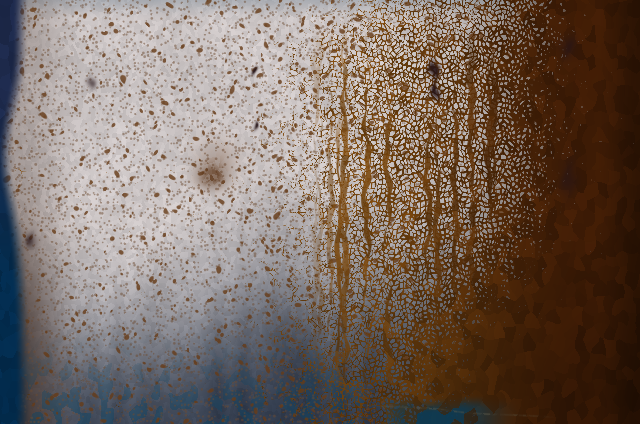
Give the GLSL for this texture, as a Shadertoy shader.

```glsl
// Weathered painted metal: a pale sheet fading to slate, eaten by rust from the right.
// Cellular noise makes the specks and the corroded mesh, wobbling columns make the
// drips, and smooth ramps place the light, the blue edge and the solid rust.

vec2 hash2(vec2 p) {
    return fract(sin(vec2(dot(p, vec2(127.1, 311.7)), dot(p, vec2(269.5, 183.3)))) * 43758.5);
}

// Nearest distance, second nearest distance, random id of the nearest cell
vec3 cells(vec2 p) {
    vec2 base = floor(p), f = fract(p);
    vec3 best = vec3(8.0, 8.0, 0.0);
    for (int j = -1; j <= 1; j++)
    for (int i = -1; i <= 1; i++) {
        vec2 o = vec2(i, j), h = hash2(base + o);
        float d = length(o + 0.1 + 0.8 * h - f);
        if (d < best.x) best = vec3(d, best.x, fract(h.x * 7.3 + h.y * 13.7));
        else best.y = min(best.y, d);
    }
    return best;
}

float below(float edge, float soft, float v) {
    return 1.0 - smoothstep(edge - soft, edge + soft, v);
}

// Discs in a random share of the cells
float specks(vec2 p, float scale, float share, float size) {
    vec3 c = cells(p * scale);
    float radius = size * (0.5 + c.z / max(share, 0.01) * 0.5);
    return step(c.z, share) * below(radius, 0.7 * scale / iResolution.y, c.x);
}

// Meandering vertical runs, one per column, swelling and thinning on the way down
float drips(vec2 p, float spacing, float share) {
    float x = p.x / spacing, col = floor(x);
    vec2 h = hash2(vec2(col, spacing * 100.0));
    float wobble = 0.09 * sin(p.y * 31.0 + h.x * 40.0) + 0.06 * sin(p.y * 77.0 + h.y * 60.0);
    float d = abs(fract(x) - 0.3 - 0.4 * h.x - wobble) * spacing;
    float width = 0.0035 + 0.003 * sin(p.y * (8.0 + 9.0 * h.y) + h.x * 50.0)
                + 0.0015 * sin(p.y * 95.0 + h.y * 30.0);
    return step(h.y, share) * below(width, 0.0018, d);
}

float stain(vec2 p, vec2 centre, vec2 radii) {
    vec2 q = (p - centre) / radii;
    return exp(-dot(q, q));
}

void mainImage(out vec4 fragColor, in vec2 fragCoord) {
    vec2 uv = fragCoord / iResolution.xy;
    vec2 p = fragCoord / iResolution.y;
    float x = uv.x, y = uv.y;
    float wave = sin(p.x * 13.0 + 2.0 * sin(p.y * 7.0)) * sin(p.y * 11.0 + 2.0 * sin(p.x * 9.0));
    vec2 warped = p + 0.004 * vec2(sin(p.y * 90.0 + 3.0 * sin(p.x * 40.0)), sin(p.x * 110.0));
    vec3 fine = cells(warped * vec2(100.0, 82.0));
    vec3 coarse = cells(warped * vec2(42.0, 30.0) + 7.0);

    // Metal: pale above, slate below, darkest right of the middle
    float lit = smoothstep(0.0, 0.62, y + 0.12 * below(0.32, 0.13, x) + 0.02 * wave);
    vec3 col = mix(vec3(0.20, 0.24, 0.31), vec3(0.80, 0.775, 0.775), lit);
    col *= 1.0 - 0.4 * smoothstep(0.6, 1.0, x);
    col *= 0.94 + 0.1 * fine.z + 0.03 * wave;
    col += 0.02 * sin(p.x * 61.0 + 2.0 * sin(p.x * 23.0)) * below(0.4, 0.25, y);
    col = mix(col, vec3(0.52, 0.57, 0.62), 0.6 * smoothstep(0.95, 1.02, y));

    // Brown haze down the left side
    float haze = below(0.08, 0.06, x);
    col = mix(col, vec3(0.27, 0.19, 0.15), haze * (0.25 + 0.5 * below(0.4, 0.25, y)));

    // Bare blue paint low on the sheet
    vec3 teal = vec3(0.04, 0.27, 0.40);
    col = mix(col, teal, 0.5 * step(0.62, coarse.z) * below(0.1, 0.14, y) * below(0.6, 0.1, x));

    // Rust tone and fields
    float solid = smoothstep(0.72, 1.0, x + 0.16 * below(0.32, 0.23, y) + 0.015 * wave);
    vec3 rust = mix(vec3(0.47, 0.28, 0.06), vec3(0.25, 0.11, 0.02), smoothstep(0.52, 0.92, x));
    rust *= (0.82 + 0.3 * coarse.z) * (0.8 + 0.2 * smoothstep(0.0, 0.5, y));
    rust *= 1.0 - 0.3 * smoothstep(0.93, 1.0, x);

    // Scattered specks
    float dust = specks(p, 125.0, 0.34, 0.42);
    float dots = specks(warped + 3.0, 58.0, 0.14 + 0.22 * smoothstep(0.25, 0.55, x), 0.33);
    float blots = specks(warped * vec2(1.0, 0.7) + 5.0, 30.0, 0.07, 0.2);
    col = mix(col, vec3(0.42, 0.29, 0.19), 0.5 * dust);
    col = mix(col, vec3(0.40, 0.23, 0.09), 0.8 * max(dots, blots));

    // Corroded mesh between pale cells, closing up to the right
    float reach = mix(-0.12, 0.25, smoothstep(0.32, 0.68, x)) + 0.9 * solid;
    reach += 0.3 * (coarse.x - 0.42) - 0.12 * smoothstep(0.85, 1.0, y) * (1.0 - solid);
    float mesh = below(reach, 0.07, fine.y - fine.x);

    // Drips, with one long run at their left border
    float zone = smoothstep(0.46, 0.56, x) * smoothstep(0.02, 0.15, y) * below(0.88, 0.1, y);
    float runs = max(drips(p, 0.052, 0.85), drips(p + 0.017, 0.037, 0.6)) * zone;
    float border = abs(p.x - 0.8 - 0.004 * sin(p.y * 27.0) - 0.002 * sin(p.y * 71.0));
    float longRun = below(0.004 + 0.002 * sin(p.y * 19.0), 0.002, border);
    runs = max(runs, longRun * smoothstep(0.05, 0.2, y) * below(0.68, 0.1, y));
    col = mix(col, rust, max(max(mesh, 0.9 * runs), 0.75 * solid));

    // Stains and pits
    float blot = stain(p, vec2(0.498, 0.582), vec2(0.032, 0.026)) + 0.4 * stain(p, vec2(0.51, 0.62), vec2(0.05));
    col = mix(col, vec3(0.36, 0.21, 0.10), min(blot, 1.0) * (0.5 + 0.4 * fine.z));
    float pits = stain(warped, vec2(1.023, 0.833), vec2(0.011, 0.021));
    pits += stain(warped, vec2(1.027, 0.785), vec2(0.008, 0.018));
    pits += 0.7 * stain(warped, vec2(1.34, 0.888), vec2(0.018, 0.024));
    pits += 0.6 * stain(warped, vec2(1.34, 0.58), vec2(0.018, 0.04));
    pits += 0.7 * stain(warped, vec2(0.072, 0.437), vec2(0.013, 0.016));
    pits += 0.6 * stain(warped, vec2(0.214, 0.8), vec2(0.01, 0.013));
    pits += stain(warped, vec2(0.6, 0.833), vec2(0.004, 0.008)) + stain(warped, vec2(0.602, 0.702), vec2(0.004, 0.009));
    col = mix(col, vec3(0.15, 0.08, 0.09), min(pits, 0.9));

    // Scraped patch at the foot, under a slanting scratch
    float scrape = smoothstep(0.58, 0.66, x) * below(0.76, 0.06, x) * below(0.05, 0.02, y + 0.008 * wave);
    col = mix(col, teal * 0.85, scrape * (0.3 + 0.6 * step(0.35, coarse.z)) * (1.0 - 0.5 * runs));
    float scratch = below(0.002, 0.002, abs(y - 0.05 + 0.11 * (x - 0.53) - 0.003 * wave));
    col = mix(col, vec3(0.36, 0.35, 0.29), 0.5 * scratch * smoothstep(0.52, 0.56, x) * below(0.84, 0.04, x) * fine.z);

    // Blue strip along the left edge, pinched above the middle
    float strip = 0.035 - 0.025 * exp(-pow((y - 0.62) / 0.17, 2.0)) + 0.002 * wave;
    vec3 blue = mix(vec3(0.01, 0.18, 0.32), vec3(0.12, 0.17, 0.31), smoothstep(0.3, 0.8, y));
    col = mix(col, blue * (0.85 + 0.2 * coarse.z), below(strip, 0.013, x));

    fragColor = vec4(clamp(col, 0.0, 1.0), 1.0);
}
```
